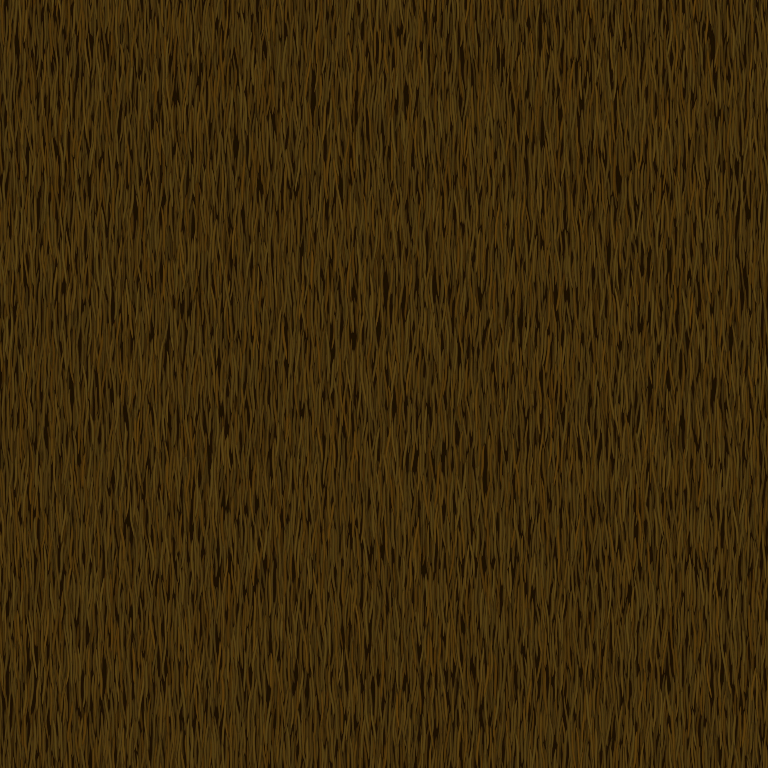
This texture is drawn by a WebGL 2 fragment shader. Its source:

```glsl
#version 300 es
precision highp float;
// Dense short brown fur: several layers of thin, nearly upright hairs.
// Each layer is a staggered grid with one tapered, wavy hair per cell;
// upper layers are lighter and cast a soft shadow on those beneath.
uniform vec2 u_resolution;
out vec4 fragColor;

float hash(vec2 p) {
    return fract(sin(dot(p, vec2(127.1, 311.7))) * 43758.5453);
}

vec4 hash4(vec2 p) {
    return vec4(hash(p), hash(p + 17.3), hash(p + 41.9), hash(p + 73.7));
}

// Draws one layer of hairs over the colour below; height runs from 0 to 1.
vec3 addHairs(vec3 color, vec2 uv, float layer, float height, float pixel) {
    vec2 cellSize = vec2(0.0098, 0.05);
    vec3 deep = vec3(0.095, 0.053, 0.004);
    float column = floor(uv.x / cellSize.x + layer * 0.37);

    for (int i = -1; i <= 1; i++) {
        float hairColumn = column + float(i);
        float stagger = hash(vec2(hairColumn, layer * 7.0 + 3.0));
        float row = floor(uv.y / cellSize.y + stagger);

        for (int j = -1; j <= 1; j++) {
            vec2 cell = vec2(hairColumn, row + float(j));
            vec4 rnd = hash4(cell + layer * vec2(19.0, 53.0));
            vec4 look = hash4(cell + layer * vec2(31.0, 11.0) + 5.5);
            vec2 center = (cell + rnd.xy - vec2(layer * 0.37, stagger)) * cellSize;
            vec2 p = uv - center;

            // Position along the hair, from -1 at the root to 1 at the tip
            float along = p.y / mix(0.021, 0.033, rnd.z);
            float taper = sqrt(max(1.0 - along * along, 0.0));
            float bend = (rnd.w - 0.5) * 0.25 * p.y
                       + 0.0008 * sin(along * 3.0 + look.x * 6.283);
            float dist = abs(p.x - bend);
            float halfWidth = mix(0.0013, 0.0020, look.y) * taper;

            // Soft shadow, then the rounded strand
            float shadow = taper * (1.0 - smoothstep(0.0, 0.0038, dist));
            color = mix(color, deep, 0.28 * shadow);

            float cover = 1.0 - smoothstep(halfWidth - 0.5 * pixel,
                                           halfWidth + 0.5 * pixel, dist);
            cover *= smoothstep(0.0, 0.45, taper);
            float across = min(dist / 0.0018, 1.0);
            float light = (1.0 - 0.45 * across * across)
                        * mix(0.6, 1.04, height)
                        * mix(0.68, 1.0, smoothstep(0.1, 0.8, taper))
                        * mix(0.88, 1.1, look.z);
            vec3 tint = mix(vec3(0.312, 0.236, 0.078),
                            vec3(0.325, 0.215, 0.045), look.w * look.w);
            color = mix(color, mix(deep, tint, light), cover);
        }
    }
    return color;
}

void main() {
    vec2 uv = gl_FragCoord.xy / u_resolution.y;
    float pixel = 1.0 / u_resolution.y;

    // Dark undercoat, then hairs from the skin up
    vec3 color = vec3(0.10, 0.057, 0.005);
    for (int k = 0; k < 6; k++) {
        color = addHairs(color, uv, float(k), float(k) / 5.0, pixel);
    }
    fragColor = vec4(color, 1.0);
}
```
